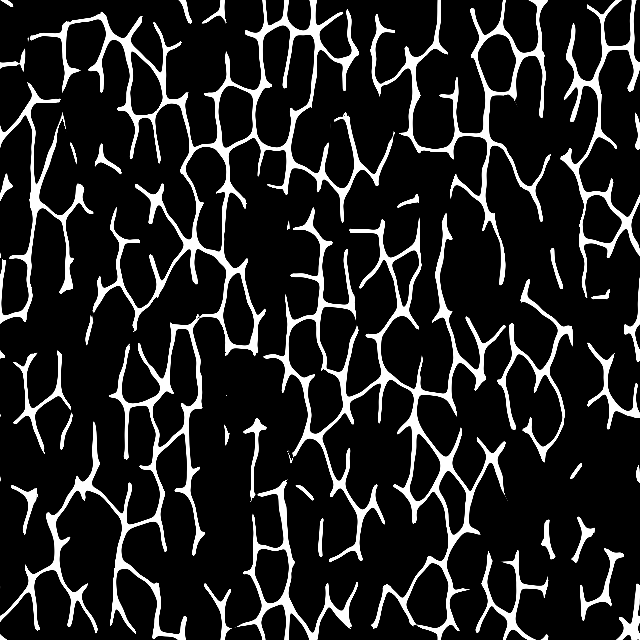
This pattern is drawn by a WebGL 2 fragment shader. Its source:

```glsl
#version 300 es
precision highp float;
// Draws a seamless net of thin, broken white veins around tall, rounded black cells.

#define CELLS       vec2(20.0, 11.0) // columns (even) and rows of cells
#define JITTER      0.78             // scatter of cell centres
#define HALF_WIDTH  0.0028           // half thickness of a vein
#define JOINT_BLEND 0.0036           // rounding where veins meet
#define GAP_LEVEL   0.28             // share of vein that is missing
#define GAP_TAPER   0.06             // softness of vein ends
#define CROSS_GAPS  0.15             // extra gaps in level veins
#define GAP_NOISE   vec2(30.0, 19.0) // repeats of the gap noise
#define WARP_NOISE  vec2(44.0, 34.0) // repeats of the wobble noise
#define WARP        0.009            // strength of the wobble

uniform vec2 u_resolution;
out vec4 fragColor;

const vec3 CELL_COLOR = vec3(0.0);
const vec3 VEIN_COLOR = vec3(1.0);

// Integer hash of a lattice point, two values in 0..1
vec2 hash2(vec2 lattice, uint seed) {
    uvec2 v = uvec2(lattice) + uvec2(seed * 131u, seed * 71u);
    v = v * 1664525u + 1013904223u;
    v.x += v.y * 1664525u;
    v.y += v.x * 1664525u;
    v ^= v >> 16u;
    v.x += v.y * 1664525u;
    v.y += v.x * 1664525u;
    v ^= v >> 16u;
    return vec2(v & 0xffffu) / 65535.0;
}

// Value noise that wraps after the given number of repeats
vec2 wrappedNoise(vec2 p, vec2 repeats, uint seed) {
    vec2 q = p * repeats;
    vec2 base = floor(q);
    vec2 t = q - base;
    t = t * t * (3.0 - 2.0 * t);
    vec2 lo = mod(base, repeats);
    vec2 hi = mod(base + 1.0, repeats);
    vec2 bottom = mix(hash2(lo, seed), hash2(vec2(hi.x, lo.y), seed), t.x);
    vec2 top = mix(hash2(vec2(lo.x, hi.y), seed), hash2(hi, seed), t.x);
    return mix(bottom, top, t.y);
}

// Jittered centre of a cell in grid units; every other column is staggered
vec2 cellCentre(vec2 cell) {
    vec2 stagger = vec2(0.0, 0.5 * mod(cell.x, 2.0) - 0.25);
    return cell + 0.5 + stagger + JITTER * (hash2(mod(cell, CELLS), 1u) - 0.5);
}

// Signed depth inside the veins, in canvas units
float veinDepth(vec2 p) {
    vec2 q = p * CELLS;
    vec2 home = floor(q);

    // Nearest cell
    vec2 nearCell = home;
    vec2 nearOffset = vec2(0.0);
    float nearDist = 1e3;
    for (int y = -2; y <= 2; y++) {
        for (int x = -2; x <= 2; x++) {
            vec2 cell = home + vec2(x, y);
            vec2 offset = cellCentre(cell) - q;
            float dist = length(offset);
            if (dist < nearDist) {
                nearDist = dist;
                nearOffset = offset;
                nearCell = cell;
            }
        }
    }

    // Blend the borders to all neighbours, fading some out into gaps
    float gapNoise = wrappedNoise(p, GAP_NOISE, 2u).x;
    vec2 nearDir = nearOffset / max(nearDist, 1e-4);
    float field = 1e-12;
    for (int y = -2; y <= 2; y++) {
        for (int x = -2; x <= 2; x++) {
            vec2 cell = home + vec2(x, y);
            if (cell == nearCell) continue;
            vec2 offset = cellCentre(cell) - q;
            float dist = length(offset);
            float slope = length((offset / dist - nearDir) * CELLS);
            float border = (dist - nearDist) / max(slope, 1e-3);
            vec2 normal = normalize(offset - nearOffset);
            float solidity = gapNoise - CROSS_GAPS * abs(normal.y);
            float weight = smoothstep(GAP_LEVEL - GAP_TAPER, GAP_LEVEL + GAP_TAPER, solidity);
            field += weight * exp(-border / JOINT_BLEND);
        }
    }
    return JOINT_BLEND * log(field) + HALF_WIDTH;
}

void main() {
    vec2 p = gl_FragCoord.xy / u_resolution;
    p += WARP * (wrappedNoise(p, WARP_NOISE, 4u) - 0.5);
    p = fract(p);

    float softness = 0.25 / min(u_resolution.x, u_resolution.y);
    float vein = smoothstep(-softness, softness, veinDepth(p));
    fragColor = vec4(mix(CELL_COLOR, VEIN_COLOR, vein), 1.0);
}
```
